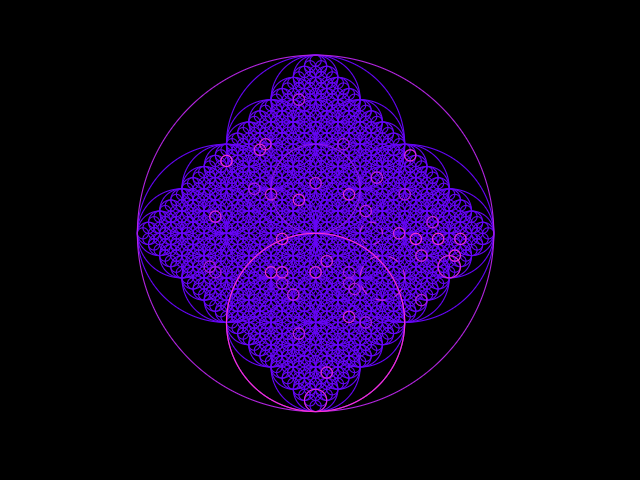
This background is drawn by a WebGL 1 fragment shader. Its source:

```glsl
precision highp float;
// A recursive circle fractal: every ring holds four rings of half its radius.
// Turned by 45 degrees, the centres of each generation form a square lattice,
// so only the nearest lattice cells are tested; a few rings glow pink.

uniform vec2 u_resolution;

const vec2 CENTRE = vec2(-0.0092, 0.0139);
const float RADIUS = 0.3713;
const float LINE_WIDTH = 0.0023;
const vec3 VIOLET = vec3(0.40, 0.015, 0.97);
const vec3 PURPLE = vec3(0.70, 0.14, 0.88);
const vec3 PINK = vec3(1.0, 0.20, 0.80);

float hash(vec2 cell) {
  vec3 q = fract(vec3(cell.xyx) * vec3(0.1031, 0.1030, 0.0973));
  q += dot(q, q.yzx + 33.33);
  return fract((q.x + q.y) * q.z);
}

// Smooth coverage of a circle outline
float ring(vec2 p, float radius, float pixel) {
  float d = abs(length(p) - radius);
  return clamp((0.5 * LINE_WIDTH - d) / pixel + 0.5, 0.0, 1.0);
}

// Outline broken into arcs, as if partly covered
float brokenRing(vec2 p, float radius, float arcs, float pixel) {
  float angle = atan(p.y, p.x);
  float gaps = smoothstep(-0.4, 0.4, sin(angle * arcs + 0.6));
  return ring(p, radius, pixel) * gaps;
}

// One generation: x = coverage of all rings, y = coverage of the lit rings
vec2 generation(vec2 p, float radius, float count, float litShare, float pixel) {
  vec2 turned = vec2(p.x + p.y, p.x - p.y) / radius;
  vec2 nearest = 2.0 * floor(turned * 0.5) + 1.0;
  float empty = 1.0;
  float lit = 0.0;
  for (int i = -1; i <= 1; i++) {
    for (int j = -1; j <= 1; j++) {
      vec2 cell = nearest + 2.0 * vec2(float(i), float(j));
      if (max(abs(cell.x), abs(cell.y)) < count) {
        vec2 middle = 0.5 * radius * vec2(cell.x + cell.y, cell.x - cell.y);
        float cover = ring(p - middle, radius, pixel);
        empty *= 1.0 - cover;
        float chance = hash(cell + 71.0);
        float strength = mix(0.4, 1.0, hash(cell + 140.0));
        lit = max(lit, cover * strength * step(chance, litShare));
      }
    }
  }
  return vec2(1.0 - empty, lit);
}

void main() {
  float pixel = 1.0 / u_resolution.y;
  vec2 p = (gl_FragCoord.xy - 0.5 * u_resolution) * pixel - CENTRE;

  // Violet lace from five generations, halving the radius each time
  float empty = 1.0;
  float lit = 0.0;
  float radius = RADIUS;
  float count = 1.0;
  for (int level = 1; level <= 5; level++) {
    radius *= 0.5;
    count *= 2.0;
    float litShare = level == 5 ? 0.027 : 0.0;
    vec2 cover = generation(p, radius, count, litShare, pixel);
    empty *= 1.0 - cover.x;
    lit = max(lit, cover.y);
  }
  vec3 color = VIOLET * (1.0 - empty);

  // Outer ring and the faint ring above the middle
  color = mix(color, PURPLE, ring(p, RADIUS, pixel));
  float quarter = RADIUS / 4.0;
  color = mix(color, PURPLE, 0.5 * ring(p - vec2(0.0, quarter), quarter, pixel));

  // Pink accents: large lower ring, broken middle rings, small scattered rings
  float large = RADIUS / 2.0;
  float medium = RADIUS / 8.0;
  float small = RADIUS / 16.0;
  lit = max(lit, ring(p + vec2(0.0, large), large, pixel));
  lit = max(lit, 0.7 * brokenRing(p - medium * vec2(3.0, -2.0), medium, 7.0, pixel));
  lit = max(lit, 0.6 * brokenRing(p - small * vec2(5.0, 0.0), small, 5.0, pixel));
  lit = max(lit, 0.8 * ring(p - small * vec2(12.0, -3.0), small, pixel));
  lit = max(lit, 0.8 * ring(p - small * vec2(0.0, -15.0), small, pixel));
  color = mix(color, PINK, lit);

  gl_FragColor = vec4(color, 1.0);
}
```
